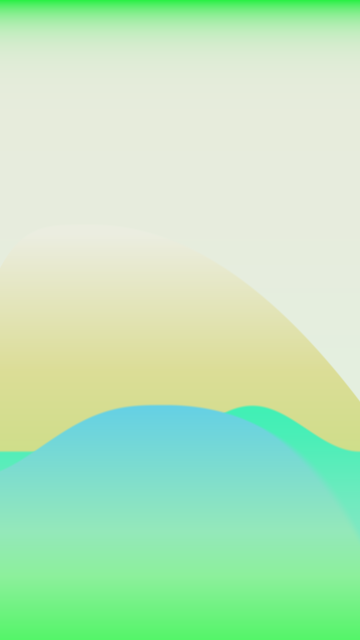
This background is drawn by a WebGL 2 fragment shader. Its source:

```glsl
#version 300 es
precision highp float;
// Draws soft rolling hills in yellow, teal and blue under a pale sky with a green upper glow.

uniform vec2 u_resolution;
out vec4 outColor;

const float PI = 3.14159265;

// Sky
const vec3 SKY_GLOW = vec3(0.15, 0.94, 0.26);
const vec3 SKY_PALE = vec3(0.907, 0.925, 0.865);
const vec3 SKY_LOW = vec3(0.893, 0.937, 0.875);
const float GLOW_DEPTH = 0.031;

// Far hill
const vec3 FAR_TOP = vec3(0.922, 0.93, 0.88);
const vec3 FAR_MID = vec3(0.86, 0.865, 0.59);
const vec3 FAR_LOW = vec3(0.80, 0.87, 0.53);
const vec2 FAR_PEAK = vec2(0.255, 0.649);

// Teal hill
const vec3 TEAL_TOP = vec3(0.25, 0.94, 0.71);
const vec3 TEAL_LOW = vec3(0.50, 0.91, 0.76);
const vec2 TEAL_PEAK = vec2(0.701, 0.366);
const float TEAL_SPAN = 0.299;
const float TEAL_DROP = 0.0716;

// Near hill
const vec3 NEAR_TOP = vec3(0.395, 0.815, 0.895);
const vec3 NEAR_MID = vec3(0.58, 0.91, 0.73);
const vec3 NEAR_LOW = vec3(0.55, 0.94, 0.61);
const vec3 NEAR_BASE = vec3(0.33, 0.96, 0.41);
const vec2 NEAR_PEAK = vec2(0.463, 0.367);

const float EDGE = 0.0025;      // half width of a crisp ridge
const float EDGE_MIST = 0.017;  // half width where the near hill dissolves

// Position of y between two heights, from 0 to 1
float ramp(float from, float to, float y) {
    return clamp((y - from) / (to - from), 0.0, 1.0);
}

// Coverage of everything below a ridge
float below(float ridge, float y, float softness) {
    return 1.0 - smoothstep(ridge - softness, ridge + softness, y);
}

// Steep shoulder on the left, long parabolic slope on the right
float farRidge(float x) {
    float d = x - FAR_PEAK.x;
    float d2 = d * d;
    return FAR_PEAK.y - (d < 0.0 ? 16.1 * d2 * d2 : 0.498 * d2);
}

// One cosine bump that levels out on both sides
float tealRidge(float x) {
    float d = min(abs(x - TEAL_PEAK.x) / TEAL_SPAN, 1.0);
    return TEAL_PEAK.y - TEAL_DROP * (0.5 - 0.5 * cos(PI * d));
}

// Broad dome, easing out on the left and falling ever faster on the right
float nearRidge(float x) {
    float d = x - NEAR_PEAK.x;
    float d2 = d * d;
    float bend = -d - 0.359;
    float steepness = d < 0.0 ? 0.535 - 5.0 * bend * bend : 0.437 + d2;
    return NEAR_PEAK.y - d2 * steepness;
}

vec3 skyColor(float y) {
    vec3 base = mix(SKY_PALE, SKY_LOW, ramp(0.68, 0.42, y));
    return mix(base, SKY_GLOW, exp((y - 1.0) / GLOW_DEPTH));
}

vec3 farColor(float y) {
    vec3 upper = mix(FAR_TOP, FAR_MID, ramp(0.635, 0.42, y));
    return mix(upper, FAR_LOW, ramp(0.42, 0.27, y));
}

vec3 tealColor(float y) {
    return mix(TEAL_TOP, TEAL_LOW, smoothstep(0.0, 1.0, ramp(0.38, 0.14, y)));
}

vec3 nearColor(float y) {
    vec3 color = mix(NEAR_TOP, NEAR_MID, ramp(0.365, 0.17, y));
    color = mix(color, NEAR_LOW, ramp(0.17, 0.10, y));
    return mix(color, NEAR_BASE, ramp(0.10, 0.0, y));
}

void main() {
    vec2 uv = gl_FragCoord.xy / u_resolution;
    float mist = mix(EDGE, EDGE_MIST, smoothstep(0.70, 0.95, uv.x));

    // Layers from back to front
    vec3 color = skyColor(uv.y);
    color = mix(color, farColor(uv.y), below(farRidge(uv.x), uv.y, EDGE));
    color = mix(color, tealColor(uv.y), below(tealRidge(uv.x), uv.y, EDGE));
    color = mix(color, nearColor(uv.y), below(nearRidge(uv.x), uv.y, mist));
    outColor = vec4(color, 1.0);
}
```
